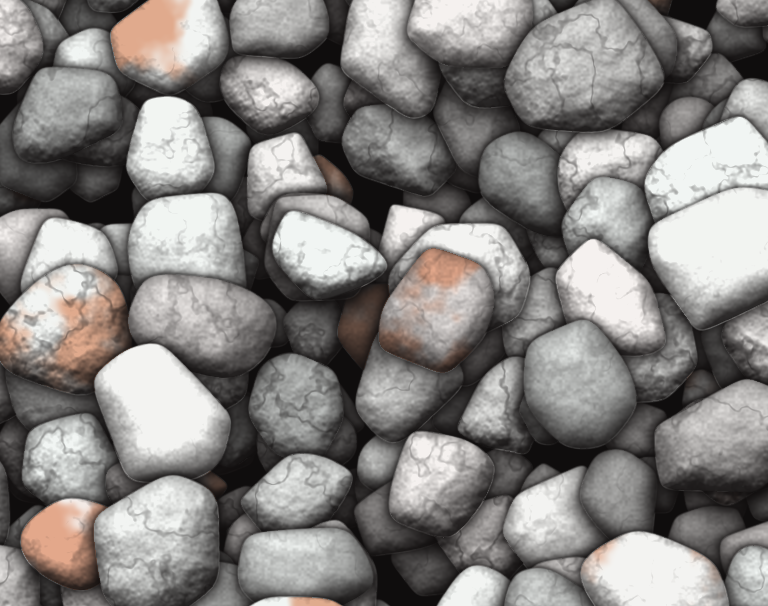
Write a WebGL 1 fragment shader that draws this texture.

```glsl
precision highp float;
// A heap of pale grey river pebbles, lit from above, with dark gaps between them.

uniform vec2 u_resolution;

#define SMALLEST_CELL 0.125
#define CELL_GROWTH 0.03
#define ROUNDNESS 1.3
#define EDGE_SOFTNESS 0.0025
#define SHADOW_DEPTH 0.8
#define GRAIN_SCALE 24.0
#define GAIN 1.2
#define STAINED_SHARE 0.1
#define GAP_COLOR vec3(0.06, 0.05, 0.05)
#define RUST_COLOR vec3(0.92, 0.68, 0.56)

const float TAU = 6.2832;
const vec3 LIGHT = vec3(-0.13, 0.56, 0.82);

float hash(vec2 p) {
  return fract(sin(dot(p, vec2(127.1, 311.7))) * 43758.5);
}

float noise(vec2 p) {
  vec2 i = floor(p), f = fract(p);
  f = f * f * (3.0 - 2.0 * f);
  return mix(mix(hash(i), hash(i + vec2(1.0, 0.0)), f.x),
             mix(hash(i + vec2(0.0, 1.0)), hash(i + 1.0), f.x), f.y);
}

float fbm(vec2 p) {
  float sum = 0.0, gain = 0.5;
  for (int i = 0; i < 4; i++) {
    sum += gain * noise(p);
    p = mat2(1.6, 1.2, -1.2, 1.6) * p + 7.3;
    gain *= 0.5;
  }
  return sum;
}

// Rounded random polygon: x is 0 at the heart and 1 on the rim, yz its gradient.
vec3 pebble(vec2 q, vec2 seed, float radius) {
  float turn = TAU * hash(seed + 3.13);
  float slim = mix(0.6, 0.95, hash(seed + 5.71));
  float power = mix(6.0, 16.0, hash(seed + 7.37));
  float total = 0.0;
  vec2 slope = vec2(0.0);
  for (int k = 0; k < 7; k++) {
    float side = float(k);
    float angle = TAU * (side + 0.75 * hash(seed + 0.37 * side + 0.11)) / 7.0;
    vec2 facing = vec2(cos(angle + turn), sin(angle + turn));
    float reach = radius * length(vec2(cos(angle), slim * sin(angle)));
    reach *= mix(0.85, 1.12, hash(seed + 0.53 * side + 0.29));
    float a = max(dot(q, facing) / reach, 0.03);
    total += pow(a, power);
    slope += pow(a, power - 1.0) * facing / reach;
  }
  float f = pow(total, 1.0 / power);
  return vec3(f, slope * f / total);
}

void main() {
  vec2 p = gl_FragCoord.xy / u_resolution.y;
  vec3 normal = vec3(0.0, 0.0, 1.0);
  vec2 owner = vec2(0.0);
  float shade = 0.0;

  // Pile the layers from small and deep to large and high.
  for (int l = 0; l < 4; l++) {
    float layer = float(l);
    float cell = SMALLEST_CELL + CELL_GROWTH * layer;
    vec2 grid = p / cell + layer * vec2(13.37, 9.71);
    for (int j = 0; j < 3; j++) {
      for (int i = 0; i < 3; i++) {
        vec2 id = floor(grid) + vec2(float(i), 1.0 - float(j)) - vec2(1.0, 0.0);
        vec2 seed = id + 0.19 * layer;
        if (hash(seed + 1.91) > 1.0 - 0.12 * layer) continue;
        vec2 jitter = vec2(hash(seed + 2.23), hash(seed + 4.47)) - 0.5;
        vec2 q = (grid - id - 0.5 - 0.7 * jitter) * cell;
        float radius = cell * mix(0.44, 0.62, hash(seed + 6.61));
        if (length(q) > 1.25 * radius + 0.1) continue;

        vec3 body = pebble(q, seed, radius);
        float rim = (body.x - 1.0) / length(body.yz);
        float cover = 1.0 - smoothstep(-EDGE_SOFTNESS, EDGE_SOFTNESS, rim);

        // Contact shadow, wider below the stone.
        float below = 0.5 - 0.5 * normalize(body.yz).y;
        float spread = mix(0.007, 0.026, below);
        shade *= 1.0 - SHADOW_DEPTH * exp(-max(rim, 0.0) / spread);

        // Domed surface, broken by one chipped facet.
        float chipAngle = TAU * hash(seed + 8.83);
        vec2 chip = vec2(cos(chipAngle), sin(chipAngle));
        float wobble = 0.3 * noise(q * 30.0 + seed * 5.0);
        float facet = smoothstep(0.25, 0.38, dot(q, chip) / radius + wobble);
        vec2 tilt = body.yz * radius * ROUNDNESS * pow(min(body.x, 1.0), 2.4);
        tilt += chip * facet * 0.55 * hash(seed + 9.17);
        normal = mix(normal, normalize(vec3(tilt, 1.0)), cover);
        float albedo = mix(0.62, 1.18, hash(seed + 10.3)) * mix(0.72, 1.0, layer / 3.0);
        albedo *= 1.0 - 0.3 * pow(min(body.x, 1.0), 9.0);
        shade = mix(shade, albedo, cover);
        if (cover > 0.5) owner = seed;
      }
    }
  }

  // Rough skin: bumps, mottling, fine speckle and dark pits.
  float roughness = mix(0.08, 0.42, hash(owner + 11.9));
  vec2 skin = p * GRAIN_SCALE + 40.0 * vec2(hash(owner + 12.1), hash(owner + 13.7));
  float height = fbm(skin);
  vec2 bump = vec2(fbm(skin + vec2(0.1, 0.0)), fbm(skin + vec2(0.0, 0.1))) - height;
  normal = normalize(normal - vec3(bump * 10.0 * roughness, 0.0));
  float crease = 1.0 - smoothstep(0.0, 0.05, abs(fbm(skin * 0.7 + 5.0) - 0.5));
  float texture = 0.85 + 0.3 * height + 0.14 * (noise(skin * 9.0) - 0.5);
  texture *= 1.0 - 0.8 * roughness * crease;

  // Light, faint tints and a few rusty stains.
  float light = 0.12 + 0.95 * max(dot(normal, LIGHT), 0.0);
  float value = shade * texture * light * GAIN;
  vec3 tint = mix(vec3(1.0, 0.98, 0.97), vec3(0.98, 1.0, 0.99), hash(owner + 14.3));
  float stained = step(hash(owner + 15.1), STAINED_SHARE);
  tint *= mix(vec3(1.0), RUST_COLOR, stained * smoothstep(0.42, 0.6, fbm(skin * 0.4)));
  gl_FragColor = vec4(GAP_COLOR + min(value, 0.96) * tint * (1.0 - GAP_COLOR), 1.0);
}
```
